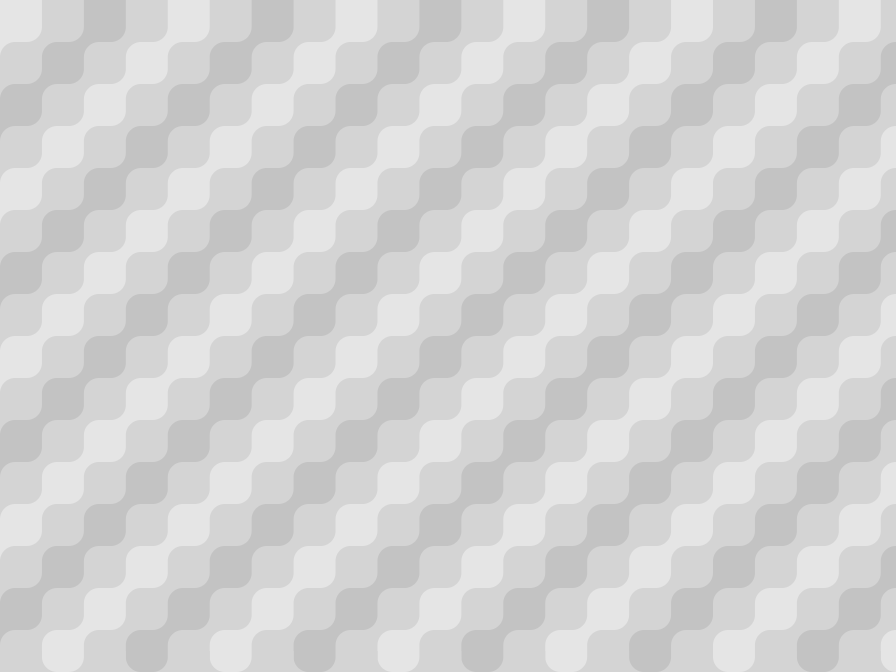
This pattern is drawn by a Shadertoy shader. Its source:

```glsl
// Diagonal wavy grey stripes built from a grid of cells with rounded corners
#define ROWS 16.0          // cells down the canvas
#define CELL_ASPECT 0.9986 // cell width over cell height
#define CORNER 0.36        // corner radius in cells
#define MID_GREY 0.830     // tone of every second stripe
#define CONTRAST 0.067     // step to the light and dark stripes
#define HALF_PI 1.5707963

// Stripe tones cycle light, mid, dark, mid
float stripeTone(float index) {
    return MID_GREY + CONTRAST * cos(mod(index, 4.0) * HALF_PI);
}

// Signed distance to a quadrant with a rounded corner; p points into it
float roundedQuadrant(vec2 p, float radius) {
    vec2 v = radius - p;
    return min(max(v.x, v.y), 0.0) + length(max(v, 0.0)) - radius;
}

float coverage(float dist, float pixel) {
    return clamp(0.5 - dist / pixel, 0.0, 1.0);
}

void mainImage(out vec4 fragColor, in vec2 fragCoord) {
    // Grid coordinates counted from the top left, y downwards
    float pixel = ROWS / iResolution.y;
    vec2 grid = vec2(fragCoord.x / CELL_ASPECT, iResolution.y - fragCoord.y) * pixel;

    // Nearest grid vertex, where four cells meet
    vec2 vertex = floor(grid + 0.5);
    vec2 q = grid - vertex;
    float index = vertex.x + vertex.y;

    // Top edge is square; bottom edge rounds every cell over mid grey
    float radius = vertex.y < 0.5 ? 0.0 : CORNER;
    float joinTone = stripeTone(index - 1.0);
    float tone = vertex.y > ROWS - 0.5 ? MID_GREY : joinTone;

    // The rising diagonal joins; the other two cells have rounded corners
    tone = mix(tone, joinTone, coverage(roundedQuadrant(q * vec2(1.0, -1.0), radius), pixel));
    tone = mix(tone, stripeTone(index - 2.0), coverage(roundedQuadrant(-q, radius), pixel));
    tone = mix(tone, stripeTone(index), coverage(roundedQuadrant(q, radius), pixel));

    fragColor = vec4(vec3(tone), 1.0);
}
```
